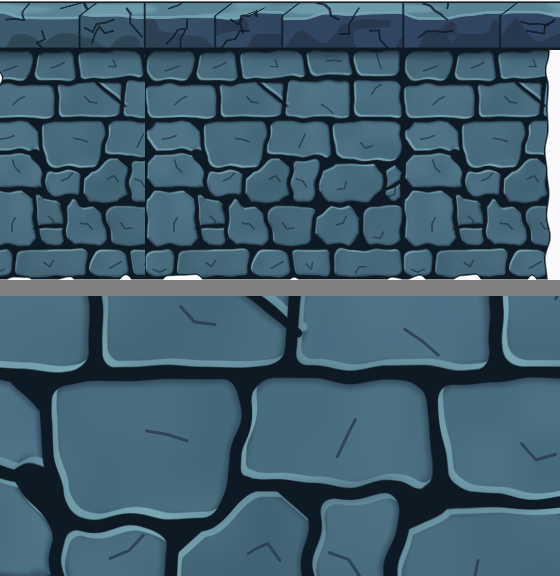
Top, the full canvas; bottom, a detail of the centre.
This texture is drawn by a Shadertoy shader. Its source:

```glsl
// A cartoon stone wall: six courses of rounded blocks under a cracked capstone.
// One wall section repeats across; each block is the rounded space between two
// slanted joints and two wavy beds, then gets a rim light, tint and cracks.

const vec3 MORTAR = vec3(0.05, 0.10, 0.14);
const vec3 STONE = vec3(0.28, 0.42, 0.49);
const vec3 SHADE = vec3(0.19, 0.29, 0.36);
const vec3 NAVY = vec3(0.19, 0.27, 0.38);
const vec3 LIT = vec3(0.34, 0.51, 0.57);
const vec3 RIM = vec3(0.48, 0.66, 0.71);
const vec3 PAPER = vec3(0.98, 0.98, 0.99);

// Lengths are percent of the canvas height; the canvas is 200 wide.
const float PERIOD = 92.2, SEAM = 51.8, GAP = 0.8, CAP_BASE = 82.3;

// Five vertical joints per course, padded with the section width.
const float JOINTS[30] = float[30](
    18.6, 33.8, 57.4, 74.0, PERIOD,
    25.8, 49.4, 73.8, PERIOD, PERIOD,
    20.8, 43.5, 66.5, PERIOD, PERIOD,
    21.9, 35.2, 51.8, 62.0, 85.5,
    19.0, 28.8, 44.0, 60.8, 77.6,
    10.8, 37.5, 52.5, 66.5, PERIOD);
const float CAP_JOINTS[6] = float[6](28.4, 51.7, 76.8, 100.8, 144.0, 178.6);

float hash(float n) { return fract(sin(n * 91.17 + 3.1) * 4375.5); }

float noise(vec2 p) {
    vec2 i = floor(p), f = fract(p);
    f = f * f * (3.0 - 2.0 * f);
    float n = i.x + i.y * 57.0;
    return mix(mix(hash(n), hash(n + 1.0), f.x),
               mix(hash(n + 57.0), hash(n + 58.0), f.x), f.y);
}

float segment(vec2 p, vec2 a, vec2 b) {
    vec2 ab = b - a;
    return length(p - a - ab * clamp(dot(p - a, ab) / dot(ab, ab), 0.0, 1.0));
}

// Distance to a jagged chain of strokes wandering around one heading.
float crack(vec2 p, vec2 start, float seed, int steps, float stride) {
    float d = 1e3, heading = 6.28 * hash(seed);
    for (int i = 0; i < steps; i++) {
        float a = heading + 2.2 * (hash(seed + float(i) * 1.7) - 0.5);
        vec2 end = start + stride * vec2(cos(a), sin(a));
        d = min(d, segment(p, start, end));
        start = end;
    }
    return d;
}

// Height of the bed above course i; the middle beds step up and down.
float bed(int i, float u) {
    if (i == 0) return CAP_BASE;
    if (i == 1) return 70.6 + 1.4 * smoothstep(30.0, 60.0, u);
    if (i == 2) return 57.2;
    if (i == 3) return 45.6 - 6.0 * smoothstep(17.0, 23.0, u)
        + 4.0 * smoothstep(39.0, 46.0, u) - 1.6 * smoothstep(62.0, 68.0, u);
    if (i == 4) return 32.5 - 3.0 * smoothstep(18.0, 22.0, u) - 2.4 * smoothstep(32.0, 36.0, u);
    return i == 5 ? 11.7 : 0.6;
}

// Returns inner distance, block id and block centre.
vec4 block(vec2 p) {
    p += 1.3 * (vec2(noise(p * 0.23), noise(p * 0.23 + 40.0)) - 0.5);
    int row = 0;
    for (int i = 1; i < 6; i++) if (p.y < bed(i, p.x)) row = i;
    float top = bed(row, p.x), bottom = bed(row + 1, p.x), mid = 0.5 * (top + bottom);
    float left = 0.0, right = PERIOD, id = float(row) * 7.0;
    for (int k = 0; k < 5; k++) {
        float j = JOINTS[row * 5 + k];
        j += 0.35 * (hash(float(row * 5 + k)) - 0.5) * (p.y - mid) * step(j, 91.0);
        if (p.x > j) { left = j; id += 1.0; }
        else right = min(right, j);
    }
    vec2 d = vec2(min(p.x - left, right - p.x), min(top - p.y, p.y - bottom)) - GAP;
    float r = 1.6 + 2.0 * hash(id);
    float body = min(min(d.x, d.y), r - length(max(r - d, 0.0)));
    float chamfer = (row > 1 && row < 5) ? 4.5 * hash(id + 5.0) : 0.0;
    body = min(body, 0.7 * (d.x + d.y - chamfer));
    // Splits that break smaller pieces off a few blocks.
    body = min(body, segment(p, vec2(40, 71), vec2(50, 62)) - 0.6);
    body = min(body, segment(p, vec2(19, 19), vec2(29, 19.5)) - 0.7);
    body = min(body, segment(p, vec2(85, 32), vec2(92, 35.5)) - 0.7);
    return vec4(body, id, 0.5 * (left + right), mid);
}

vec3 wall(vec2 p, float px) {
    vec4 b = block(p);
    vec2 toRim = b.y < 20.0 ? vec2(-0.6, -0.75) : vec2(-0.45, 0.65);
    float rim = smoothstep(px, -px, block(p + toRim).x) * (0.45 + 0.55 * noise(p * 0.12));
    vec3 col = STONE * (0.95 + 0.1 * hash(b.y + 9.0)) + 0.04 * (noise(p * 0.15) - 0.5);
    col = mix(SHADE, col, smoothstep(-0.2, 1.1, b.x));
    col = mix(col, RIM, rim);
    vec2 start = b.zw + 5.0 * (vec2(hash(b.y + 2.0), hash(b.y + 3.0)) - 0.5);
    float line = crack(p, start, b.y, 2, 2.5);
    col = mix(col, SHADE * 0.7, 0.7 * smoothstep(0.12 + px, 0.12, line));
    col *= 1.0 - 0.35 * smoothstep(CAP_BASE - 5.0, CAP_BASE, p.y);
    return mix(MORTAR, col, smoothstep(-px, px, b.x));
}

vec3 capstone(vec2 p, float px) {
    float left = -8.0, right = 214.0, id = 0.0;
    for (int k = 0; k < 6; k++) {
        float lean = min(mod(float(k) + 2.0, 3.0), 1.0);
        float j = CAP_JOINTS[k] + 1.3 * lean * max(p.y - 94.3, 0.0);
        if (p.x > j) { left = j; id += 1.0; }
        else right = min(right, j);
    }
    float lip = 93.2 + 2.6 * noise(vec2(p.x * 0.12, id * 7.0));
    float d = min(min(p.x - left, right - p.x), min(99.3 - p.y, p.y - CAP_BASE - 0.4)) - 0.3;
    vec3 front = mix(mix(STONE, SHADE, 0.55), NAVY, smoothstep(20.0, 110.0, p.x));
    float patchy = noise(p * 0.13 + id * 9.0) + 0.05 * (88.0 - p.y);
    front *= 1.0 - 0.2 * smoothstep(0.55, 0.6, patchy);
    vec3 top = mix(LIT, RIM, 0.6 * smoothstep(0.4, 0.7, noise(p * vec2(0.08, 0.3))));
    vec3 col = mix(front, top, smoothstep(-px, px, p.y - lip));
    col = mix(col, RIM, 0.8 * smoothstep(0.3 + px, 0.3, abs(p.y - lip)));
    for (int i = 0; i < 3; i++) {
        float seed = id * 11.0 + float(i) * 3.0;
        vec2 start = vec2(mix(left, right, 0.2 + 0.6 * hash(seed)), 97.0 - 4.0 * float(i));
        col = mix(col, MORTAR, 0.8 * smoothstep(0.15 + px, 0.15, crack(p, start, seed, 4, 3.2)));
    }
    return mix(MORTAR, col, smoothstep(-px, px, d));
}

void mainImage(out vec4 fragColor, in vec2 fragCoord) {
    vec2 p = fragCoord / iResolution.xy * vec2(200.0, 100.0);
    float px = 100.0 / iResolution.y;

    // The left piece starts partway into a section.
    float u = p.x < SEAM ? p.x + 6.0 : mod(p.x - SEAM, PERIOD);
    vec3 col = p.y > CAP_BASE ? capstone(p, px) : wall(vec2(u, p.y), px);

    // Ragged outline with worn ends, chipped foot and a dark contour.
    float end = 194.2 + 2.6 * noise(vec2(p.y * 0.13, 4.0)) + 2.0 * smoothstep(72.0, 82.0, p.y);
    float notch = 1.5 * smoothstep(4.0, 0.0, abs(p.y - 72.0)) - 0.8;
    float foot = 0.2 + 7.0 * max(noise(vec2(p.x * 0.2, 8.0)) - 0.75, 0.0);
    float outside = min(min(end - p.x, p.x - notch), p.y - foot);
    float inside = p.y > CAP_BASE ? 99.5 - p.y : outside;
    col = mix(MORTAR, col, smoothstep(0.3, 0.3 + px, inside));
    fragColor = vec4(mix(PAPER, col, smoothstep(-px, px, inside)), 1.0);
}
```
